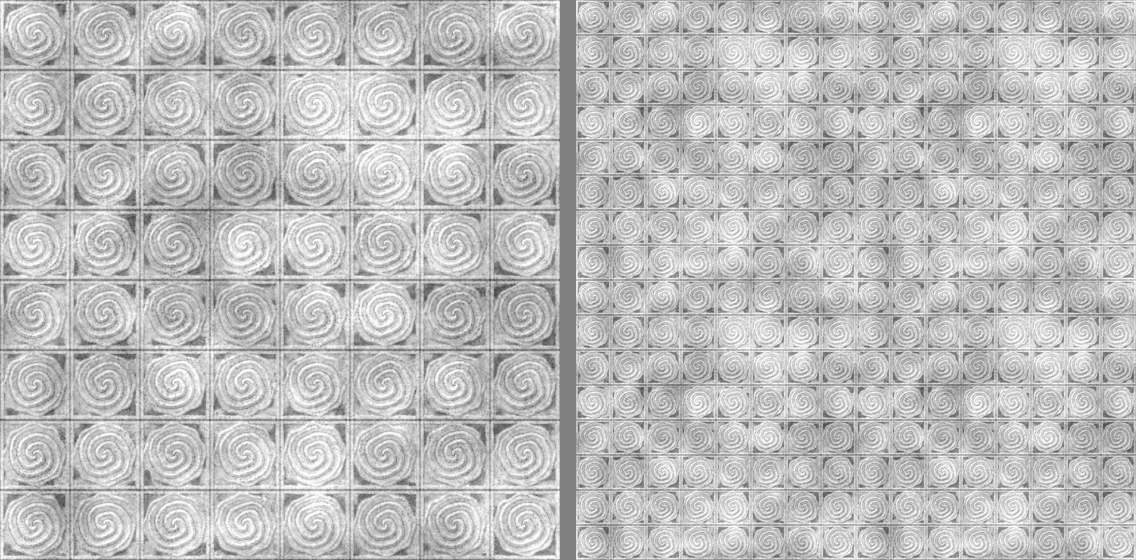
Left, the tile; right, the same tile 2 across and 2 down.
Reproduce this texture procedurally as a Shadertoy shader.

```glsl
// Weathered pale grey pressed-metal tiles, eight by eight, each embossed with a double spiral.

const float TILES = 8.0;
const float TAU = 6.2831853;
const float RING_SPACING = 0.122;
const vec2 TO_LIGHT = vec2(-0.5, 0.86);

float hash(vec2 p) {
    vec3 q = fract(vec3(p.xyx) * 0.1031);
    q += dot(q, q.yzx + 33.33);
    return fract((q.x + q.y) * q.z);
}

// Value noise that wraps after a whole number of cells
float wrapNoise(vec2 uv, float cells, float seed) {
    vec2 p = uv * cells;
    vec2 i = floor(p);
    vec2 f = p - i;
    f = f * f * (3.0 - 2.0 * f);
    vec2 a = mod(i, cells) + seed;
    vec2 b = mod(i + 1.0, cells) + seed;
    return mix(mix(hash(a), hash(vec2(b.x, a.y)), f.x),
               mix(hash(vec2(a.x, b.y)), hash(b), f.x), f.y);
}

// Wrapped cellular noise: distance to the nearest scattered point
float cellular(vec2 uv, float cells, float seed) {
    vec2 p = uv * cells;
    vec2 i = floor(p);
    float nearest = 2.0;
    for (int y = -1; y <= 1; y++)
    for (int x = -1; x <= 1; x++) {
        vec2 c = i + vec2(x, y);
        vec2 w = mod(c, cells) + seed;
        vec2 point = c + vec2(hash(w), hash(w + 57.0));
        nearest = min(nearest, distance(p, point));
    }
    return nearest;
}

// Periodic bump, one per unit of phase
float bump(float phase, float sharpness) {
    return exp(sharpness * (cos(TAU * phase) - 1.0));
}

float line(float d, float width) {
    return exp(-d * d / (width * width));
}

// Scalloped edge of the medallion
float rimRadius(vec2 p) {
    return 0.452 + 0.016 * sin(8.0 * atan(p.y, p.x) + 0.9);
}

float spiralPhase(vec2 p, float seed) {
    float angle = atan(p.y, p.x);
    float r = length(p);
    float wobble = 0.009 * sin(4.0 * angle + 0.6) + 0.006 * sin(3.0 * angle + TAU * seed);
    r += wobble * smoothstep(0.03, 0.2, r);
    return r / RING_SPACING + 2.0 * angle / TAU + 0.25 * seed;
}

float medallion(vec2 p) {
    float rim = rimRadius(p);
    return 1.0 - smoothstep(rim - 0.02, rim + 0.02, length(p));
}

float spiralArea(vec2 p) {
    return 1.0 - smoothstep(0.36, 0.41, length(p));
}

float frame(vec2 p) {
    vec2 a = abs(p);
    return smoothstep(0.425, 0.455, max(a.x, a.y));
}

// Relief of one tile
float height(vec2 p, float seed) {
    float ridge = bump(spiralPhase(p, seed), 1.5) * spiralArea(p);
    float rimBead = line(length(p) - rimRadius(p) + 0.025, 0.022);
    float stud = line(length(abs(p) - 0.4), 0.03);
    float plate = max(medallion(p), frame(p));
    return 0.6 * plate + 0.9 * ridge + 0.5 * rimBead + 0.5 * stud;
}

void mainImage(out vec4 fragColor, in vec2 fragCoord) {
    vec2 uv = fragCoord / iResolution.xy;
    vec2 cell = uv * TILES;
    vec2 p = fract(cell) - 0.5;
    float seed = hash(mod(floor(cell), TILES) + 11.0);

    // Hand-worn unevenness of the pressing
    vec2 warp = vec2(wrapNoise(uv, 64.0, 3.0), wrapNoise(uv, 64.0, 41.0)) - 0.5;
    vec2 q = p + 0.018 * warp;

    // Side light, pale crests and thin dark grooves
    vec2 reach = 0.014 * TO_LIGHT;
    float light = height(q - reach, seed) - height(q + reach, seed);
    float phase = spiralPhase(q, seed);
    float crest = bump(phase, 1.5) * spiralArea(q);
    float groove = bump(phase - 0.36, 6.0) * spiralArea(q);
    float recess = (1.0 - medallion(q)) * (1.0 - frame(q));
    float tone = 0.79 + 0.19 * light + 0.07 * crest - 0.14 * groove + 0.02 * frame(q);

    // Patches of dirt in the corners, a joint around each tile
    float dirt = smoothstep(0.4, 0.7, wrapNoise(uv, 46.0, 19.0));
    tone -= recess * (0.02 + 0.27 * dirt);
    vec2 edge = 0.5 - abs(p);
    tone -= 0.3 * line(edge.y, 0.017) + 0.16 * line(edge.x, 0.015);
    tone += 0.05 * line(edge.x - 0.028, 0.016) + 0.04 * line(edge.y - 0.03, 0.016);
    tone -= 0.05 * line(edge.x - 0.055, 0.012);

    // Cloudy wear, fine grain and pits
    tone += 0.2 * (wrapNoise(uv, 9.0, 5.0) - 0.5) + 0.15 * (wrapNoise(uv, 21.0, 71.0) - 0.5);
    tone += 0.1 * (wrapNoise(uv, 150.0, 23.0) - 0.5) + 0.13 * (wrapNoise(uv, 380.0, 87.0) - 0.5);
    float pits = 1.0 - smoothstep(0.08, 0.36, cellular(uv, 130.0, 7.0));
    tone -= 0.11 * pits * smoothstep(0.4, 0.75, wrapNoise(uv, 40.0, 31.0));

    fragColor = vec4(vec3(clamp(tone, 0.3, 0.98)), 1.0);
}
```
